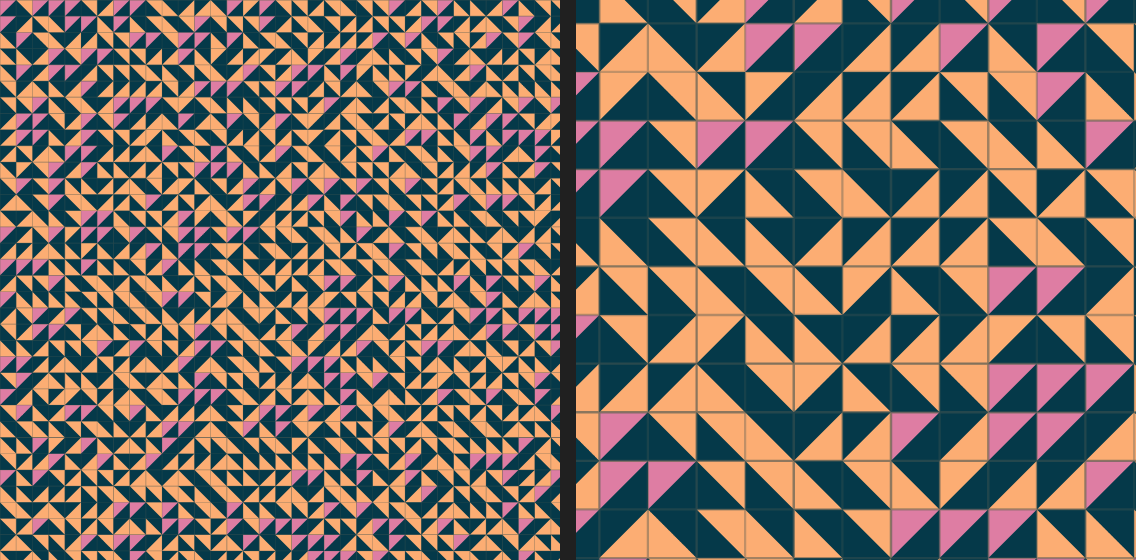
Left, the full canvas; right, a detail of the centre.
This pattern is drawn by a Shadertoy shader. Its source:

```glsl
// Truchet field of square tiles, each split on a diagonal into a dark and a light half.
// A cell hash picks one of four turns; most tiles lit at the upper left become pink.
// Faint seams of uneven strength separate the tiles; a sample grid smooths every edge.

float hash(vec2 cell, float seed) {
    vec3 p = fract(vec3(cell.xyx + seed) * vec3(0.1031, 0.1030, 0.0973));
    p += dot(p, p.yzx + 33.33);
    return fract((p.x + p.y) * p.z);
}

// Strength of the seam nearest to p along each axis, with y running down
float seam(vec2 p) {
    vec2 line = floor(p + 0.5);
    vec2 inside = step(abs(p - line), vec2(0.024));
    float across = inside.x * mix(0.35, 0.8, hash(vec2(line.x, 3.0), 5.7));
    float down = inside.y * mix(0.4, 0.9, hash(vec2(line.y, 8.0), 2.3));
    return max(across, down);
}

vec3 tileColor(vec2 p) {
    vec2 cell = floor(p);
    vec2 local = fract(p) - 0.5;

    // Direction of the light corner
    vec2 corner = vec2(hash(cell, 1.3) < 0.5 ? -1.0 : 1.0,
                       hash(cell, 17.9) < 0.5 ? -1.0 : 1.0);
    bool upperLeft = corner.x + corner.y < -1.0;
    bool pink = upperLeft && hash(cell, 41.2) < 0.86;

    vec3 light = pink ? vec3(0.87, 0.49, 0.64) : vec3(0.99, 0.68, 0.45);
    float lit = step(0.0, dot(local, corner));
    vec3 color = mix(vec3(0.02, 0.225, 0.285), light, lit);

    // Seams show less over the dark halves
    return mix(color, vec3(0.42, 0.40, 0.34), seam(p) * mix(0.4, 1.0, lit));
}

void mainImage(out vec4 fragColor, in vec2 fragCoord) {
    const int GRID = 4;
    vec3 sum = vec3(0.0);
    for (int j = 0; j < GRID; j++) {
        for (int i = 0; i < GRID; i++) {
            vec2 offset = (vec2(i, j) + 0.5) / float(GRID) - 0.5;
            vec2 uv = (fragCoord + offset) / iResolution.y;
            sum += tileColor(vec2(uv.x, 1.0 - uv.y) * 34.56);
        }
    }
    fragColor = vec4(sum / float(GRID * GRID), 1.0);
}
```
